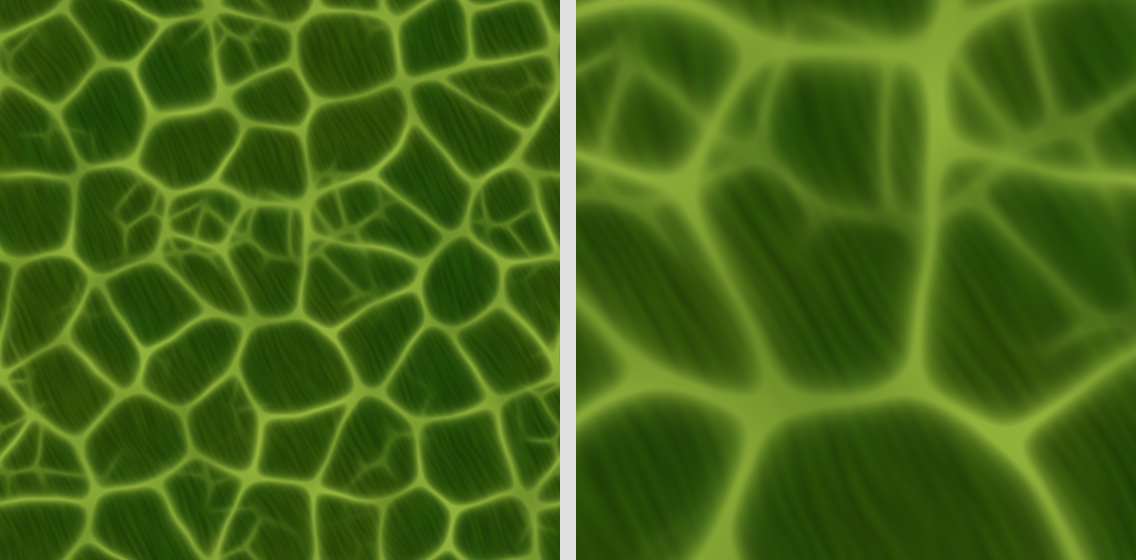
Left: the whole. Right: its middle third, enlarged.
A Shadertoy shader for this texture:

```glsl
vec2 hash2(vec2 c) {
    vec3 q = fract(c.xyx * vec3(0.1031, 0.1030, 0.0973));
    q += dot(q, q.yzx + 33.33);
    return fract((q.xx + q.yz) * q.zy);
}

// Gradient noise that wraps after the given whole number of lattice steps
float cornerValue(vec2 cell, vec2 offset, vec2 f, vec2 period) {
    float angle = 6.2832 * hash2(mod(cell + offset, period) + 17.0).x;
    return dot(vec2(cos(angle), sin(angle)), f - offset);
}

float gradientNoise(vec2 p, vec2 period) {
    vec2 cell = floor(p), f = fract(p);
    vec2 u = f * f * f * (f * (f * 6.0 - 15.0) + 10.0);
    vec2 e = vec2(1, 0);
    return mix(
        mix(cornerValue(cell, e.yy, f, period), cornerValue(cell, e.xy, f, period), u.x),
        mix(cornerValue(cell, e.yx, f, period), cornerValue(cell, e.xx, f, period), u.x),
        u.y);
}

vec2 site(vec2 cell, float count) {
    return 0.06 + 0.88 * hash2(mod(cell, count) + count * 5.0);
}

// Distance to the nearest Voronoi border, with rounded corners
float borderDistance(vec2 uv, float count) {
    vec2 p = uv * count, cell = floor(p), f = fract(p);
    vec2 nearestCell = vec2(0), toNearest = vec2(8);
    for (int y = -1; y <= 1; y++)
    for (int x = -1; x <= 1; x++) {
        vec2 o = vec2(x, y);
        vec2 d = o + site(cell + o, count) - f;
        if (dot(d, d) < dot(toNearest, toNearest)) {
            toNearest = d;
            nearestCell = o;
        }
    }
    float total = 0.0;
    for (int y = -2; y <= 2; y++)
    for (int x = -2; x <= 2; x++) {
        if (x == 0 && y == 0) continue;
        vec2 o = nearestCell + vec2(x, y);
        vec2 d = o + site(cell + o, count) - f;
        float border = dot(0.5 * (d + toNearest), normalize(d - toNearest));
        total += exp(-18.0 * border);
    }
    return max(-log(total) / 18.0, 0.0) / count;
}

// Soft ridge with a rounded crest and a wide glow
float vein(float d, float width) {
    return exp(-(sqrt(d * d + 0.000006) - 0.00245) / width);
}

void mainImage(out vec4 fragColor, in vec2 fragCoord) {
    vec2 uv = fragCoord / iResolution.xy;

    // Gentle bending of the whole sheet
    vec2 bend = vec2(gradientNoise(uv * 6.0, vec2(6)),
                     gradientNoise(uv.yx * 6.0 + 0.37, vec2(6)));
    vec2 p = uv + 0.022 * bend;
    p += 0.004 * vec2(gradientNoise(uv * 19.0, vec2(19)),
                      gradientNoise(uv.yx * 19.0 + 0.61, vec2(19)));

    // Main veins, and patches of fainter small ones
    float strength = 0.92 + 0.5 * gradientNoise(uv * 9.0 + 0.2, vec2(9));
    float mainVein = strength * vein(borderDistance(p, 7.0), 0.0072);
    float patches = smoothstep(0.02, 0.35, gradientNoise(uv * 5.0 + 0.5, vec2(5)));
    float smallVein = 0.55 * patches * vein(borderDistance(p, 13.0), 0.0052);
    float v = mainVein + smallVein * (1.0 - min(mainVein, 1.0));

    // Fine slanted fibres
    vec2 fibreUv = vec2(dot(p, vec2(120, 60)), dot(p, vec2(6, -12)));
    float fibre = gradientNoise(fibreUv, vec2(60, 6));

    // Leaf flesh, drifting between deep green and olive
    float tone = gradientNoise(uv * 4.0 + 0.3, vec2(4))
               + 0.5 * gradientNoise(uv * 11.0, vec2(11));
    vec3 flesh = mix(vec3(0.115, 0.272, 0.022), vec3(0.175, 0.292, 0.022),
                     smoothstep(-0.6, 0.6, tone));
    flesh *= 1.0 + 0.25 * fibre;

    vec3 veinColor = vec3(0.53, 0.66, 0.21);
    fragColor = vec4(mix(flesh, veinColor, min(v, 1.08)), 1.0);
}
```
